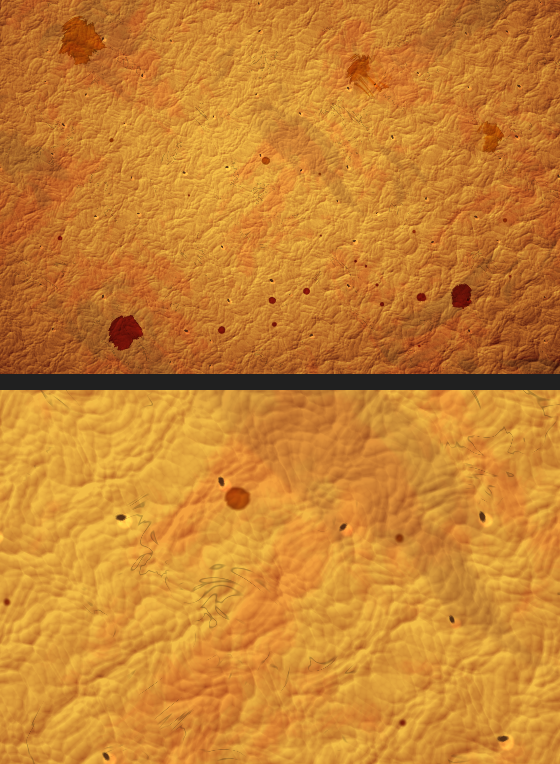
Top, the full canvas; bottom, a detail of the centre.
A Shadertoy shader for this texture:

```glsl
// Aged, stained leather-like paper: a warm glow fading to brown edges,
// with embossed cellular relief, soft sine-based mottling, small pits,
// and amber and dark red stains scattered by formula.

const vec3 DARK = vec3(0.47, 0.20, 0.085);
const vec3 MID = vec3(0.71, 0.40, 0.15);
const vec3 LIGHT = vec3(0.86, 0.61, 0.23);
const vec3 BLUSH = vec3(0.80, 0.43, 0.17);
const vec3 SMUDGE = vec3(0.62, 0.39, 0.17);
const vec3 PIT = vec3(0.22, 0.10, 0.05);
const vec3 AMBER_TINT = vec3(0.87, 0.64, 0.18);
const vec3 RED_TINT = vec3(0.66, 0.18, 0.20);
const vec2 GLOW_CENTRE = vec2(-0.02, 0.10);
const vec2 LIGHT_DIR = vec2(-0.6, 0.8);
const float GLOW_FALLOFF = 0.85;
const float RELIEF = 1.1;
const float GRAIN = 0.15;
const float PIT_CELLS = 9.0;
const int BIG_STAINS = 5;
const int ALL_STAINS = 25;

vec2 hash2(vec2 p) {
    vec3 h = fract(p.xyx * vec3(0.1031, 0.1030, 0.0973));
    h += dot(h, h.yzx + 33.33);
    return fract((h.xx + h.yz) * h.zy);
}

// Squared distance to the nearest cell point
float cellular(vec2 p) {
    vec2 id = floor(p), f = p - id;
    float nearest = 2.0;
    for (int y = -1; y <= 1; y++)
    for (int x = -1; x <= 1; x++) {
        vec2 o = vec2(x, y);
        vec2 d = o + hash2(id + o + 200.0) - f;
        nearest = min(nearest, dot(d, d));
    }
    return nearest;
}

// Layered, warped sines, roughly -1 to 1
float mottle(vec2 p) {
    float sum = 0.0, amp = 0.55;
    for (int i = 0; i < 5; i++) {
        p += 0.6 * sin(p.yx * 1.3 + float(i) * 2.1);
        sum += amp * sin(p.x) * sin(p.y);
        p = mat2(0.8, 0.6, -0.6, 0.8) * p * 1.8;
        amp *= 0.68;
    }
    return sum;
}

// Pebbled surface, coarser toward the lower right
float height(vec2 p) {
    vec2 q = p + 0.006 * sin(p.yx * 61.0 + 2.0 * sin(p * 37.0));
    float coarse = mix(0.05, 0.14, smoothstep(-0.2, 0.8, p.x - 0.5 * p.y));
    return -coarse * cellular(q * 19.0) / 19.0
         - 0.14 * cellular(q * 47.0) / 47.0
         - 0.17 * cellular(q * 112.0) / 112.0;
}

vec3 toneColor(float t) {
    t = clamp(t, -0.4, 1.3) * 2.0;
    return t < 1.0 ? mix(DARK, MID, t) : mix(MID, LIGHT, t - 1.0);
}

vec3 addPits(vec3 color, vec2 p) {
    vec2 id = floor(p * PIT_CELLS);
    vec2 h = hash2(id + 71.0), k = hash2(id + 137.0);
    vec2 q = fract(p * PIT_CELLS) - mix(vec2(0.2), vec2(0.8), h);
    float a = k.x * 3.14;
    vec2 r = mat2(cos(a), -sin(a), sin(a), cos(a)) * q * vec2(1.0, 1.0);
    float size = mix(0.018, 0.045, h.x) * step(k.y, 0.5);
    float d = length(r * vec2(1.0, 1.7)) + 0.012 * mottle(p * 160.0);
    float lip = length(q - vec2(0.03, -0.03)) - size;
    color *= 1.0 + 0.2 * smoothstep(0.03, 0.0, lip) * step(0.001, size);
    float pit = smoothstep(0.016, -0.016, d - size) * step(0.001, size);
    return mix(color, PIT, 0.85 * pit);
}

// Large stains ring the glow; small drops fall mostly below it
vec3 addStains(vec3 color, vec2 p) {
    float ragged = mottle(p * 38.0);
    float wear = smoothstep(-0.1, 0.25, mottle(p * 21.0 + 4.0));
    for (int i = 0; i < ALL_STAINS; i++) {
        float n = float(i);
        vec2 h = hash2(vec2(n, 19.0)), k = hash2(vec2(n, 53.0));
        float angle = 2.3 + 1.97 * n - 0.175 * n * n;
        vec2 pos = vec2(0.55, 0.36) * (1.45 - 0.13 * n) * vec2(cos(angle), sin(angle));
        float radius = 0.043 + 0.011 * cos(n * 1.57);
        if (i >= BIG_STAINS) {
            pos = mix(vec2(-0.70, -0.46), vec2(0.70, 0.18), h);
            radius = mix(0.003, 0.013, k.x * k.x);
        }
        float d = length(p - pos) - radius * (1.0 + 0.3 * ragged);
        float mask = smoothstep(0.002, -0.002, d);
        float amber = smoothstep(0.0, 1.0, 0.5 + 2.0 * pos.y + 0.3 * pos.x);
        mask *= 1.0 - 0.8 * wear * amber * smoothstep(0.0, 0.2, pos.x);
        float rim = smoothstep(-0.008, 0.0, d);
        vec3 tint = mix(RED_TINT, AMBER_TINT, amber) * (1.0 - 0.15 * rim);
        color *= mix(vec3(1.0), tint * (1.0 + 0.12 * ragged), mask);
    }
    return color;
}

void mainImage(out vec4 fragColor, in vec2 fragCoord) {
    vec2 p = (fragCoord - 0.5 * iResolution.xy) / iResolution.y;

    // Glow and broad mottling
    float d = length((p - GLOW_CENTRE) * vec2(1.0, 1.35));
    float tone = 1.06 - GLOW_FALLOFF * pow(d, 1.5);
    tone += 0.10 * mottle(p * 6.0 + 1.7) + 0.06 * mottle(p * 34.0);

    // Embossed relief and fine grain
    float e = 0.0025, h = height(p);
    vec2 slope = vec2(height(p + vec2(e, 0.0)) - h, height(p + vec2(0.0, e)) - h) / e;
    tone -= RELIEF * dot(slope, LIGHT_DIR);
    tone += GRAIN * (0.4 - cellular(p * 210.0));

    // Reddish blushes, dull smudges and broken creases
    vec3 color = toneColor(tone);
    float blush = smoothstep(0.0, 0.7, mottle(p * 9.0 + 8.0) + 0.4 * mottle(p * 55.0));
    color = mix(color, color * BLUSH / LIGHT * 1.08, 0.6 * blush);
    float smudge = smoothstep(0.35, 0.65, mottle(p * 7.0 + 23.0));
    color = mix(color, SMUDGE * (0.55 + 0.5 * tone), 0.4 * smudge);
    float crease = smoothstep(0.05, 0.0, abs(mottle(p * 24.0 + 5.0)));
    color *= 1.0 - 0.22 * crease * smoothstep(0.2, 0.5, mottle(p * 16.0 + 40.0));

    color = addStains(addPits(color, p), p);
    fragColor = vec4(clamp(color, 0.0, 1.0), 1.0);
}
```
